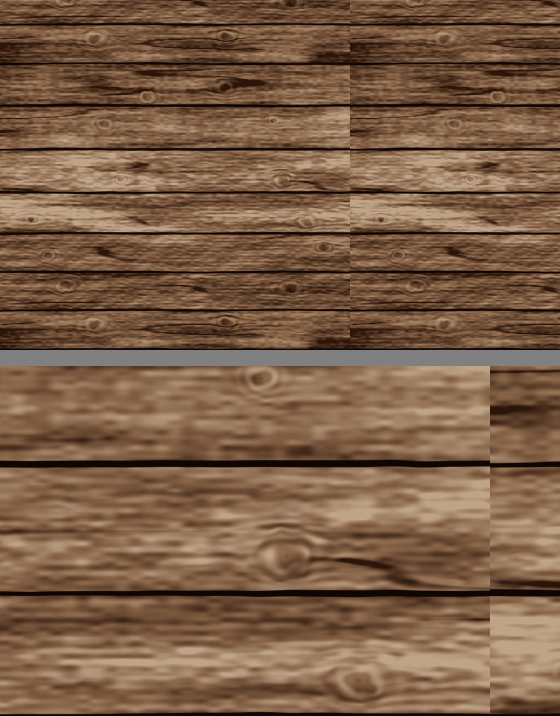
Top: the whole. Bottom: its middle third, enlarged.
A Shadertoy shader for this texture:

```glsl
// Weathered horizontal timber boards: a tile of seven planks, repeated 1.6 times
// across and about 1.2 times down. Stretched value noise makes fibres, cracks and
// pale wear; hashed knots bend the grain; dark gaps separate the boards.

const float TAU = 6.2831853;
const float TILE_HEIGHT = 0.8165;    // in canvas heights; the tile is 1.0 wide
const float TILE_TOP = 0.069;
const float PLANKS = 7.0;
const float PLANK_HEIGHT = TILE_HEIGHT / PLANKS;

const vec3 GAP_COLOR  = vec3(0.06, 0.025, 0.015);
const vec3 DARK_WOOD  = vec3(0.25, 0.15, 0.09);
const vec3 MID_WOOD   = vec3(0.52, 0.38, 0.27);
const vec3 PALE_WOOD  = vec3(0.73, 0.62, 0.51);

float hash(vec2 p) {
    return fract(sin(dot(p, vec2(127.1, 311.7))) * 43758.5453);
}

float noise(vec2 p) {
    vec2 i = floor(p), f = fract(p);
    f = f * f * (3.0 - 2.0 * f);
    return mix(mix(hash(i), hash(i + vec2(1, 0)), f.x),
               mix(hash(i + vec2(0, 1)), hash(i + vec2(1, 1)), f.x), f.y);
}

// Noise centred on zero
float grainNoise(vec2 p, vec2 scale) {
    return noise(p * scale) - 0.5;
}

// Bends the grain around the knots of a plank; x = grain height, y = tone change
vec2 knots(vec2 p, float plank) {
    vec2 result = vec2(p.y, 0.0);
    for (float n = 0.0; n < 2.0; n++) {
        vec2 seed = vec2(plank + 3.0, n * 5.0 + 2.0);
        vec2 center = vec2((n + 0.12 + 0.76 * hash(seed)) * 0.5,
                           (hash(seed + 9.0) - 0.5) * PLANK_HEIGHT * 0.6);
        float radius = mix(0.006, 0.013, hash(seed + 17.0));
        vec2 q = (p - center) * vec2(0.7, 1.0) / radius;
        q += 0.6 * vec2(grainNoise(p, vec2(90.0)), grainNoise(p + 4.0, vec2(90.0)));
        float d = length(q);
        float influence = exp(-d * d * 0.22);
        result.x -= (p.y - center.y) * influence * 0.8;
        result.y += influence * 0.22 * sin(d * 5.0 + 1.0);
        result.y -= 0.55 * exp(-d * d * 5.0);
    }
    return result;
}

// Thin dark splits following the grain
float cracks(vec2 p) {
    float contour = abs(grainNoise(p + 31.0, vec2(2.5, 36.0)));
    float mask = smoothstep(0.45, 0.7, noise(p * vec2(3.5, 22.0) + 11.0));
    return mask * (1.0 - smoothstep(0.01, 0.07, contour));
}

// Pale patches broken into small flakes
float wear(vec2 p) {
    float patches = noise(p * vec2(6.0, 26.0) + 51.0);
    float flakes = noise(p * vec2(45.0, 170.0) + 7.0);
    return smoothstep(0.5, 0.8, patches * 0.65 + flakes * 0.45);
}

// Lightness of one board, 0 dark to 1 pale
float woodTone(vec2 local, float plank) {
    vec2 knot = knots(local, plank);
    vec2 p = vec2(local.x, knot.x) + vec2(plank * 7.3, plank * 3.7);

    float tone = 0.46 + 0.13 * cos(TAU * (plank - 3.3) / PLANKS);
    tone += 0.09 * smoothstep(0.0, 0.3, local.x) - 0.04;
    tone += 0.50 * grainNoise(p, vec2(14.0, 180.0));
    tone += 0.42 * grainNoise(p, vec2(5.0, 60.0));
    tone += 0.34 * grainNoise(p, vec2(5.0, 15.0));
    tone += 0.38 * grainNoise(p, vec2(80.0, 230.0));

    float worn = exp(-0.8 * (plank - 3.5) * (plank - 3.5)) + 0.5 * step(5.5, plank);
    tone += 0.45 * worn * wear(p);
    tone -= 0.5 * cracks(p);
    return tone + knot.y;
}

vec3 woodColor(float tone) {
    float t = clamp(tone, -0.15, 1.05) * 2.0;
    return t < 1.0 ? mix(DARK_WOOD, MID_WOOD, t) : mix(MID_WOOD, PALE_WOOD, t - 1.0);
}

void mainImage(out vec4 fragColor, in vec2 fragCoord) {
    float pixel = 1.0 / iResolution.y;
    vec2 uv = fragCoord * pixel;

    // Repeating tile, measured down from the first gap
    vec2 tile = vec2(fract(uv.x), mod(1.0 - uv.y - TILE_TOP, TILE_HEIGHT));

    // Uneven plank heights, then a slight wobble along each gap
    float unevenness = 0.006 - 0.010 * cos(TAU * (tile.y / TILE_HEIGHT - 0.157));
    float row = (tile.y - unevenness) / PLANK_HEIGHT;
    float edge = mod(floor(row + 0.5), PLANKS);
    float wobbly = row + 0.035 * grainNoise(vec2(tile.x, edge * 3.0 + 0.5), vec2(5.0, 1.0))
                       + 0.012 * grainNoise(vec2(tile.x, edge * 3.0 + 1.5), vec2(32.0, 1.0));
    float plank = floor(wobbly);
    vec2 local = vec2(tile.x, (row - plank - 0.5) * PLANK_HEIGHT);
    plank = mod(plank, PLANKS);

    // Boards, shaded towards their edges, with gaps between
    float gapDistance = abs(wobbly - floor(wobbly + 0.5)) * PLANK_HEIGHT;
    float tone = woodTone(local, plank) - 0.35 * exp(-gapDistance / 0.004);
    float halfGap = 0.0016 + 0.0016 * noise(vec2(tile.x * 7.0, edge * 5.0));
    float board = smoothstep(halfGap - pixel * 0.5, halfGap + pixel, gapDistance);
    fragColor = vec4(mix(GAP_COLOR, woodColor(tone), board), 1.0);
}
```
